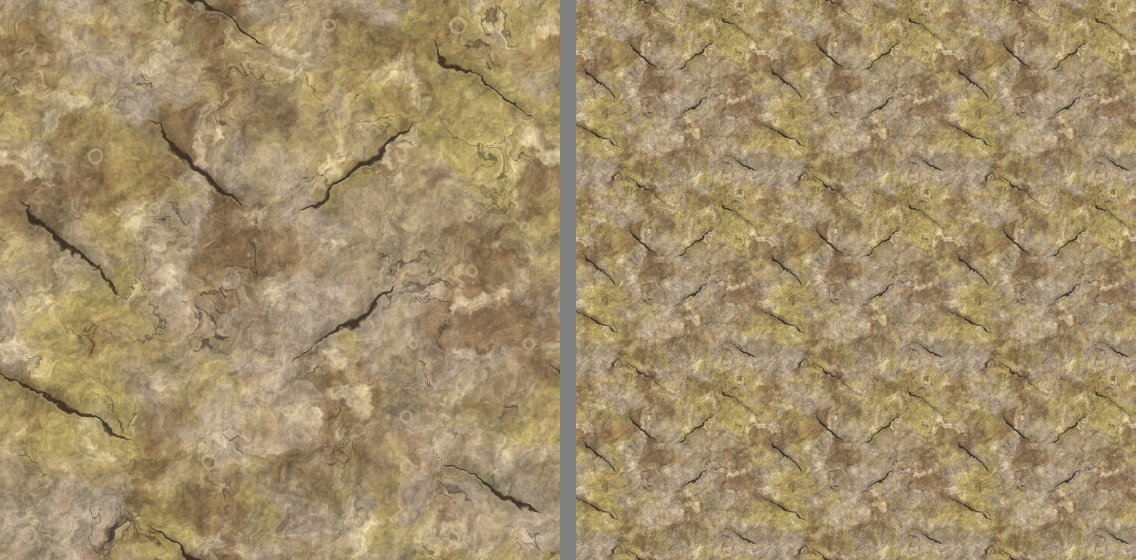
Left: one tile. Right: repeated 3 by 3.
A WebGL 1 fragment shader for this texture:

```glsl
precision highp float;
uniform vec2 u_resolution;

const vec3 TAN = vec3(0.61, 0.54, 0.42);
const vec3 GREY = vec3(0.65, 0.585, 0.505);
const vec3 MOSS = vec3(0.64, 0.57, 0.35);
const vec3 UMBER = vec3(0.48, 0.375, 0.255);
const vec3 PALE = vec3(0.80, 0.74, 0.60);
const vec3 CRACK = vec3(0.20, 0.145, 0.10);

float hash(vec2 p) {
  vec3 q = fract(p.xyx * 0.1031);
  q += dot(q, q.yzx + 33.33);
  return fract((q.x + q.y) * q.z);
}

// Gradient noise that wraps after a whole number of cells
float corner(vec2 cell, vec2 offset, vec2 period, float seed) {
  float angle = 6.2832 * hash(mod(cell, period) + seed * 17.0);
  return dot(vec2(cos(angle), sin(angle)), offset);
}

float noise(vec2 p, vec2 period, float seed) {
  vec2 i = floor(p), f = p - i;
  vec2 u = f * f * f * (f * (f * 6.0 - 15.0) + 10.0);
  vec2 x = vec2(1.0, 0.0), y = vec2(0.0, 1.0);
  float low = mix(corner(i, f, period, seed), corner(i + x, f - x, period, seed), u.x);
  float high = mix(corner(i + y, f - y, period, seed), corner(i + 1.0, f - 1.0, period, seed), u.x);
  return mix(low, high, u.y);
}

float fbm(vec2 p, vec2 period, float gain, float seed) {
  float sum = 0.0, amplitude = 0.5;
  for (int i = 0; i < 5; i++) {
    sum += amplitude * noise(p * period, period, seed + float(i));
    period *= 2.0;
    amplitude *= gain;
  }
  return sum;
}

// Whole-number shear: tiles while aligning features to the falling diagonal
vec2 diagonal(vec2 p) {
  return vec2(p.x + p.y, p.x - p.y);
}

float height(vec2 p) {
  float ledges = abs(fbm(diagonal(p), vec2(5.0, 2.0), 0.55, 11.0));
  return fbm(p, vec2(7.0), 0.58, 21.0) + 0.8 * ledges;
}

// Thin broken lines along the zero level of a noise field
float crease(vec2 p, vec2 period, float width, float seed) {
  float line = abs(fbm(p, period, 0.5, seed));
  float gaps = smoothstep(0.02, 0.2, fbm(p, vec2(6.0), 0.5, seed + 7.0));
  return (1.0 - smoothstep(0.0, width, line)) * gaps;
}

// x: dark opening, y: soft shade, z: bright lip
vec3 crack(vec2 p, vec2 centre, float angle, float halfLength, float width, float wobble) {
  vec2 d = p - centre;
  d -= floor(d + 0.5);
  vec2 along = vec2(cos(angle), sin(angle));
  float t = dot(d, along) / halfLength;
  float side = dot(d, vec2(-along.y, along.x)) + wobble * 0.05;
  float taper = max(1.0 - t * t, 0.0);
  float w = width * taper * clamp(0.65 + wobble * 4.0, 0.12, 1.2);
  float opening = (1.0 - smoothstep(w * 0.3, w + 0.0015, abs(side))) * smoothstep(0.0, 0.3, taper);
  float shade = taper * exp(-side * side / 0.0003);
  float lip = taper * exp(-pow((side + w + 0.003) / 0.003, 2.0));
  return vec3(opening, shade, lip);
}

// Small lichen rings, at most one in each cell
float rings(vec2 p, float cells, float wobble) {
  vec2 id = mod(floor(p * cells), cells);
  vec2 centre = 0.3 + 0.4 * vec2(hash(id + 3.0), hash(id + 41.0));
  float radius = mix(0.04, 0.11, hash(id + 83.0));
  float edge = abs(length(fract(p * cells) - centre) + wobble * 0.12 - radius);
  return (1.0 - smoothstep(0.008, 0.035, edge)) * step(hash(id + 127.0), 0.2);
}

void main() {
  vec2 p = gl_FragCoord.xy / u_resolution;
  vec2 warp = vec2(fbm(p, vec2(8.0), 0.6, 31.0), fbm(p, vec2(8.0), 0.6, 41.0));
  vec2 q = p + 0.08 * warp;

  // Mineral and moss stains
  vec3 color = mix(TAN, GREY, smoothstep(-0.12, 0.2, fbm(q, vec2(4.0), 0.65, 51.0)));
  color = mix(color, MOSS, 0.9 * smoothstep(-0.1, 0.22, fbm(q, vec2(3.0), 0.65, 61.0)));
  color = mix(color, UMBER, 0.8 * smoothstep(-0.08, 0.28, fbm(q, vec2(4.0), 0.65, 71.0)));
  color = mix(color, PALE, 0.65 * smoothstep(0.08, 0.32, fbm(q, vec2(9.0), 0.65, 81.0)));

  // Relief lit from the upper left, then fine grain
  float relief = height(q) - height(q + vec2(-0.003, 0.003));
  float grain = fbm(p, vec2(22.0), 0.85, 91.0);
  float blotch = fbm(q, vec2(6.0), 0.7, 101.0);
  color *= 1.06 + clamp(relief * 2.2, -0.25, 0.22) + 0.3 * grain + 0.3 * blotch;

  // Hairline creases and pale flecks
  color *= 1.0 - 0.35 * crease(diagonal(q), vec2(4.0, 2.0), 0.012, 111.0);
  color *= 1.0 - 0.3 * crease(q, vec2(5.0), 0.014, 131.0);
  float fleck = smoothstep(0.36, 0.6, noise(p * 80.0, vec2(80.0), 151.0));
  color = mix(color, PALE, 0.45 * fleck + 0.5 * rings(p, 9.0, warp.x));

  // Scattered cracks, mostly descending to the right
  for (int i = 0; i < 8; i++) {
    float n = float(i);
    float size = hash(vec2(n, 7.0));
    vec2 centre = fract(vec2(0.7549, 0.5698) * n + vec2(0.35, 0.71));
    float rising = step(2.5, mod(n, 4.0));
    float angle = mix(-mix(0.4, 0.95, hash(vec2(n, 19.0))), 0.7, rising);
    vec3 mark = crack(p, centre, angle, mix(0.06, 0.17, size), mix(0.004, 0.008, size), warp.y);
    color *= 1.0 - 0.25 * mark.y;
    color = mix(color, PALE, 0.35 * mark.z);
    color = mix(color, CRACK, 0.8 * mark.x);
  }
  gl_FragColor = vec4(clamp(color, 0.0, 1.0), 1.0);
}
```
